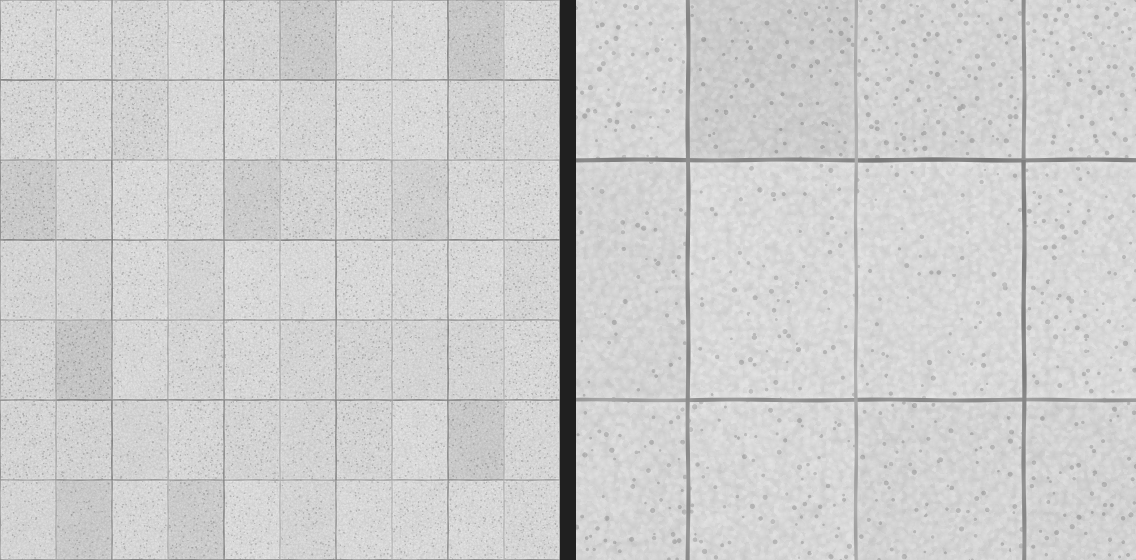
Left, the full canvas; right, a detail of the centre.
A Shadertoy shader for this texture:

```glsl
const vec2 TILES = vec2(10.0, 7.0);
const vec3 TILE_COLOR = vec3(0.835);
const vec3 JOINT_DARK = vec3(0.47);
const vec3 JOINT_PALE = vec3(0.69);

vec2 hash2(vec2 p) {
    vec3 a = fract(p.xyx * vec3(0.1031, 0.1030, 0.0973));
    a += dot(a, a.yzx + 33.33);
    return fract((a.xx + a.yz) * a.zy);
}

// Cellular noise: x = distance to the nearest point, y = random value of that point
vec2 cellular(vec2 p, float seed) {
    vec2 cell = floor(p);
    vec2 nearest = vec2(8.0, 0.0);
    for (int j = -1; j <= 1; j++) {
        for (int i = -1; i <= 1; i++) {
            vec2 id = cell + vec2(i, j);
            float d = distance(p, id + hash2(id + seed));
            if (d < nearest.x) nearest = vec2(d, hash2(id + seed + 57.0).x);
        }
    }
    return nearest;
}

// Soft cloudy variation from layered sines, about -1 to 1
float mottle(vec2 p, float phase) {
    float sum = 0.0;
    float amplitude = 0.5;
    for (int i = 0; i < 4; i++) {
        sum += amplitude * sin(p.x + 1.7 * sin(p.y + phase)) * cos(p.y - phase);
        p = mat2(1.5, 1.1, -1.1, 1.5) * p + 2.3;
        amplitude *= 0.6;
    }
    return sum;
}

// Fine granular surface, centred on zero
float grain(vec2 uv) {
    float coarse = cellular(uv * 210.0, 11.0).x - 0.45;
    float fine = cellular(uv * 390.0, 83.0).y - 0.5;
    return -0.060 * coarse + 0.042 * fine;
}

// Small dark pits; density is the share of cells that hold one
float pits(vec2 uv, float density, float pixel) {
    float scale = 135.0;
    vec2 c = cellular(uv * scale, 29.0);
    float radius = mix(0.08, 0.20, fract(c.y * 17.0));
    float soft = 0.7 * pixel * scale;
    float spot = 1.0 - smoothstep(radius - 0.5 * soft, radius + soft, c.x);
    return spot * step(c.y, density);
}

float lineMask(float d, float width, float pixel) {
    return clamp((0.5 * width - abs(d)) / pixel + 0.5, 0.0, 1.0);
}

// One family of joints: x runs across the lines, y along them
vec3 addJoints(vec3 color, vec2 p, vec2 count, vec2 contrast, float seed, float pixel) {
    float index = floor(p.x * count.x + 0.5);
    float segment = floor(p.y * count.y);
    float wobble = 0.00025 * sin(p.y * 71.0 + index * 4.0);
    float d = p.x - index / count.x + wobble;
    float random = hash2(vec2(index, segment) + seed).x;
    float isStrong = 1.0 - mod(index, 2.0);
    float strength = mix(contrast.x, contrast.y, isStrong) + 0.35 * (random - 0.5);
    strength = clamp(strength + 0.10 * sin(p.y * 190.0 + random * 6.0), 0.0, 1.0);

    // Pale worn lip beside the dark gap
    color += 0.018 * (1.0 - smoothstep(0.001, 0.005, abs(d)));
    float width = mix(0.0019, 0.0027, strength);
    return mix(color, mix(JOINT_PALE, JOINT_DARK, strength), lineMask(d, width, pixel));
}

// Brightness offset of a whole tile, with a few clearly darker ones
float tileTone(vec2 id) {
    vec2 random = hash2(id + 7.0);
    return 0.024 * (random.x - 0.5) - 0.055 * smoothstep(0.84, 0.96, random.y);
}

void mainImage(out vec4 fragColor, in vec2 fragCoord) {
    vec2 uv = fragCoord / iResolution.xy;
    float pixel = 1.0 / min(iResolution.x, iResolution.y);
    vec2 id = floor(uv * TILES);
    vec2 random = hash2(id + 141.0);

    // Tile surface
    vec3 color = TILE_COLOR + tileTone(id);
    color += 0.009 * mottle(uv * 38.0 + random * 20.0, random.x * 6.0);
    color += grain(uv);
    color -= 0.13 * pits(uv, mix(0.25, 0.60, random.y), pixel);

    // Joints across, then joints down
    color = addJoints(color, uv.yx, TILES.yx, vec2(0.42, 0.78), 211.0, pixel);
    color = addJoints(color, uv, TILES, vec2(0.12, 0.68), 307.0, pixel);

    fragColor = vec4(clamp(color, 0.0, 1.0), 1.0);
}
```
